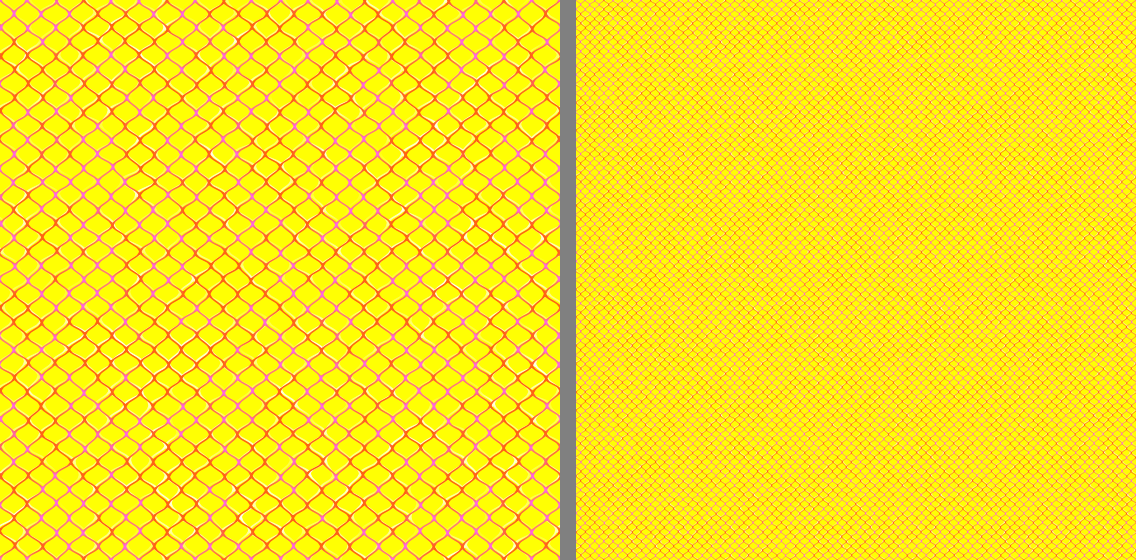
Left, the tile; right, the same tile 3 across and 3 down.
Give the GLSL for this pattern, as a Shadertoy shader.

```glsl
const float CELLS = 20.0;          // repeats across and down
const float WIRE_HALF = 0.027;     // half widths, in cells
const float KNOT_HALF = 0.050;
const float GLINT_HALF = 0.030;
const float KNOT_JITTER = 0.08;
const float GLINT_SPREAD = 0.24;
const float GLINT_LIFT = 0.055;
const float SAG = 0.10;
const float PINK_SHARE = 0.46;
const vec3 YELLOW = vec3(1.0, 1.0, 0.01);
const vec3 ORANGE = vec3(1.0, 0.39, 0.07);
const vec3 SALMON = vec3(1.0, 0.47, 0.48);
const vec3 PINK = vec3(1.0, 0.40, 0.88);
const vec3 CREAM = vec3(1.0, 1.0, 0.92);

// Integer hash giving three values in 0..1
vec3 hash3(vec2 id, float salt) {
    uvec3 v = uvec3(ivec3(int(id.x), int(id.y), int(salt)));
    v = v * 1664525u + 1013904223u;
    v.x += v.y * v.z; v.y += v.z * v.x; v.z += v.x * v.y;
    v ^= v >> 16u;
    v.x += v.y * v.z; v.y += v.z * v.x; v.z += v.x * v.y;
    return vec3(v >> 8u) / 16777216.0;
}

// Value noise that wraps after period units
float wrapNoise(vec2 p, float period) {
    vec2 i = floor(p), f = fract(p);
    f = f * f * (3.0 - 2.0 * f);
    float a = hash3(mod(i, period), 7.0).x;
    float b = hash3(mod(i + vec2(1, 0), period), 7.0).x;
    float c = hash3(mod(i + vec2(0, 1), period), 7.0).x;
    float d = hash3(mod(i + vec2(1, 1), period), 7.0).x;
    return mix(mix(a, b, f.x), mix(c, d, f.x), f.y);
}

// Knot on a staggered row: x position, pinkness, glint strength
vec3 knot(float column, float row, float spread) {
    vec2 id = mod(vec2(column, row), vec2(CELLS, 2.0 * CELLS));
    vec3 h = hash3(id, 1.0), g = hash3(id, 2.0);
    float x = column + 0.5 * mod(row, 2.0) + KNOT_JITTER * (h.x - 0.5);
    float pink = 1.0 - smoothstep(PINK_SHARE - 0.08, PINK_SHARE + 0.08, h.y);
    float glint = mix(0.35 + 0.65 * g.y, 0.35 * g.y, pink);
    return vec3(x + spread * (g.x - 0.5), pink, glint);
}

// Wire mesh: coverage, pinkness, nearness to a knot, glint strength
vec4 mesh(vec2 p, float spread, float thin, float thick, float px) {
    float row = floor(2.0 * p.y), t = fract(2.0 * p.y);
    float odd = mod(row, 2.0), bend = smoothstep(0.0, 1.0, t);
    float near = 1.0 - smoothstep(0.08, 0.30, min(t, 1.0 - t));
    float halfWidth = mix(thin, thick, near);
    float nearest = 10.0;
    vec2 traits = vec2(0.0);
    for (int i = -1; i <= 1; i++) {
        float column = floor(p.x) + float(i);
        vec3 low = knot(column, row, spread);
        for (int k = 0; k <= 1; k++) {
            vec3 high = knot(column + float(k) - 1.0 + odd, row + 1.0, spread);
            float slope = (high.x - low.x) * 12.0 * t * (1.0 - t);
            float d = abs(p.x - mix(low.x, high.x, bend)) / sqrt(1.0 + slope * slope);
            if (d < nearest) {
                nearest = d;
                traits = mix(low.yz, high.yz, t);
            }
        }
    }
    float cover = 1.0 - smoothstep(halfWidth - px, halfWidth + px, nearest);
    return vec4(cover, traits.x, near, traits.y);
}

void mainImage(out vec4 fragColor, in vec2 fragCoord) {
    vec2 p = CELLS * fragCoord / iResolution.xy;
    float px = 0.6 * CELLS / iResolution.y;
    p.y += SAG * (wrapNoise(p, CELLS) - 0.5);

    // Pale glints, slipped away from the wire
    vec4 glint = mesh(p - vec2(0.0, GLINT_LIFT), GLINT_SPREAD, GLINT_HALF, KNOT_HALF, px);
    vec3 color = mix(YELLOW, CREAM, glint.x * glint.w);

    // Coloured wire with thicker, purer knots
    vec4 wire = mesh(p, 0.0, WIRE_HALF, KNOT_HALF, px);
    vec3 pinkSide = mix(SALMON, PINK, wire.z);
    color = mix(color, mix(ORANGE, pinkSide, wire.y), wire.x);

    fragColor = vec4(color, 1.0);
}
```
